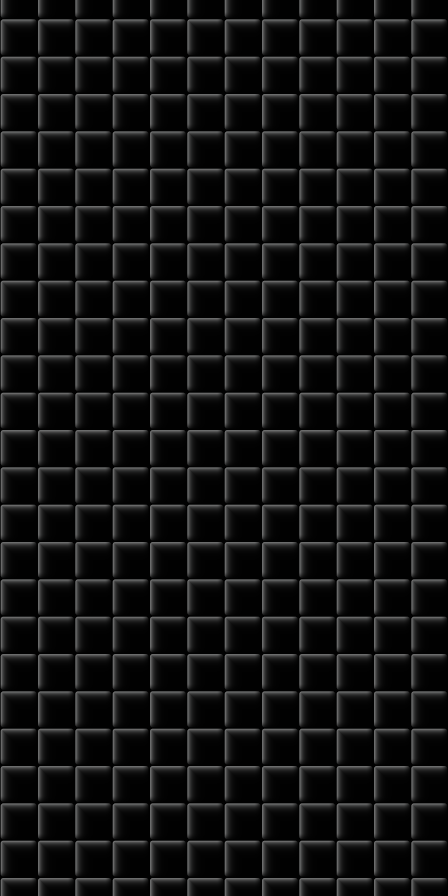
This pattern is drawn by a Shadertoy shader. Its source:

```glsl
// Signed distance to a rounded square centred on the origin
float roundedSquare(vec2 p, float halfSize, float radius) {
    vec2 q = abs(p) - halfSize + radius;
    return length(max(q, 0.0)) + min(max(q.x, q.y), 0.0) - radius;
}

// Depth inside the rounded corner formed by the lit left and top edges
float litEdgeDepth(vec2 fromEdges, float radius) {
    vec2 q = radius - fromEdges;
    return radius - length(max(q, 0.0)) - min(max(q.x, q.y), 0.0);
}

void mainImage(out vec4 fragColor, in vec2 fragCoord) {
    // Square grid, shifted half a tile vertically
    vec2 grid = fragCoord / iResolution.xy * vec2(12.0, 24.0) + vec2(0.0, 0.5);
    vec2 cell = fract(grid);
    float pixel = 12.0 / iResolution.x;

    // Tile face, separated by narrow dark joints
    float tileDistance = roundedSquare(cell - 0.5, 0.48, 0.07);
    float face = clamp(0.5 - tileDistance / pixel, 0.0, 1.0);

    // Bevel glow falling off from the left and top edges
    vec2 fromEdges = vec2(cell.x, 1.0 - cell.y) - 0.02;
    float depth = max(litEdgeDepth(fromEdges, 0.07), 0.0);
    float glow = 0.52 * exp(-12.0 * depth);

    // Each highlight fades toward its far end
    vec2 endFade = smoothstep(-0.04, 0.22, 1.0 - fromEdges.yx);
    float alongTop = smoothstep(-0.1, 0.1, fromEdges.x - fromEdges.y);
    glow *= mix(endFade.x, endFade.y, alongTop);

    vec3 color = vec3(0.004) + face * glow * vec3(0.995, 1.0, 1.0);
    fragColor = vec4(color, 1.0);
}
```
